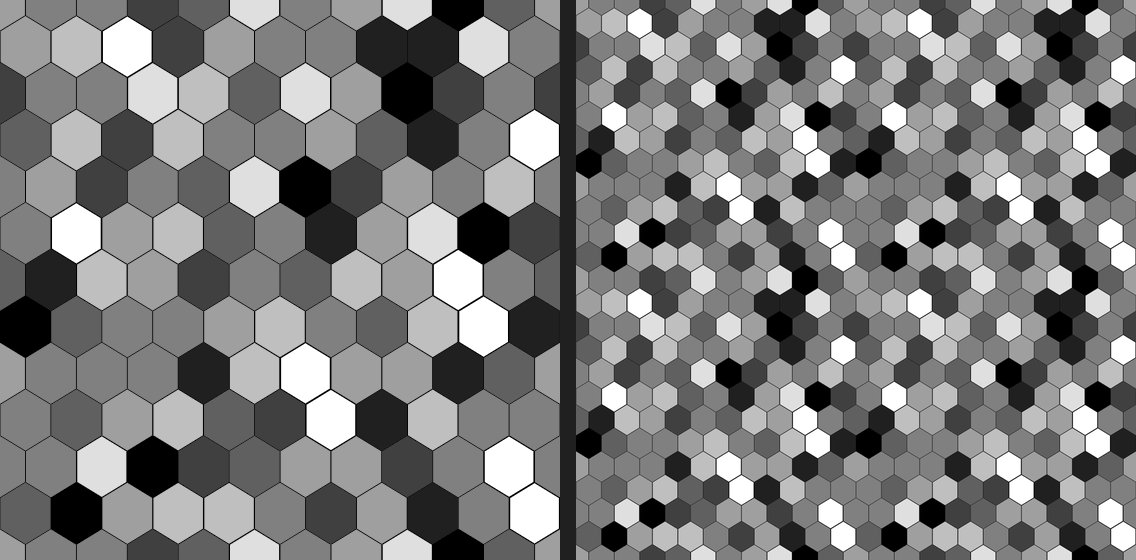
Left: one tile. Right: repeated 2 by 2.
A three.js fragment shader for this pattern:

```glsl
// Seamless honeycomb of pointy-topped hexagons in nine flat grey levels, outlined in black.
// Two interleaved lattices give the nearest cell; a shuffle of ranks in each row
// spreads dark and light cells evenly. Outlines grow wider around lighter cells.

varying vec2 vUv;

const vec2 GRID = vec2(11.0, 12.0);         // cells across, rows up (rows must be even)
const vec4 DARK_CUTS = vec4(0.053, 0.144, 0.235, 0.348);  // cumulative shares of the levels
const vec4 LIGHT_CUTS = vec4(0.614, 0.758, 0.856, 0.939);
const vec3 LINE_COLOR = vec3(0.0);
const float INSET_DARK = 0.0003;            // half line width around black cells
const float INSET_LIGHT = 0.0020;           // half line width around white cells
const float DIAGONAL_THINNING = 0.75;       // slanted lines relative to upright ones
const float SEED = 7.0;

float hash(vec2 p) {
  vec3 q = fract(p.xyx * vec3(0.1031, 0.1030, 0.0973));
  q += dot(q, q.yzx + 33.33);
  return fract((q.x + q.y) * q.z);
}

// Whole-number modulo, safe against rounding
float wrap(float value, float period) {
  return floor(mod(value + 0.5, period));
}

// Centre of the cell holding p, in grid units; odd rows sit half a cell aside
vec2 nearestCell(vec2 p) {
  vec2 evenCell = vec2(floor(p.x + 0.5), 2.0 * floor(0.5 * p.y + 0.5));
  vec2 oddCell = vec2(floor(p.x) + 0.5, 2.0 * floor(0.5 * p.y) + 1.0);
  vec2 regular = vec2(1.0, 0.5 * sqrt(3.0));
  vec2 toEven = (p - evenCell) * regular;
  vec2 toOdd = (p - oddCell) * regular;
  return dot(toEven, toEven) < dot(toOdd, toOdd) ? evenCell : oddCell;
}

// Cubing permutes the ranks modulo 11, so each row holds the full range of greys
float cellTone(vec2 cell) {
  float column = wrap(floor(cell.x), GRID.x);
  float row = wrap(cell.y, GRID.y);
  float shift = floor(GRID.x * hash(vec2(row, SEED)));
  float stride = 1.0 + floor((GRID.x - 1.0) * hash(vec2(row, SEED + 1.0)));
  float offset = floor(GRID.x * hash(vec2(row, SEED + 2.0)));
  float k = wrap(column + shift, GRID.x);
  float rank = wrap(k * k * k * stride + offset, GRID.x);
  float share = (rank + hash(vec2(column, row) + SEED)) / GRID.x;
  vec4 counts = step(DARK_CUTS, vec4(share)) + step(LIGHT_CUTS, vec4(share));
  return dot(counts, vec4(0.125));
}

void main() {
  vec2 p = vUv * GRID;
  vec2 cell = nearestCell(p);
  vec2 local = abs(p - cell);
  float tone = cellTone(cell);

  // Distances to the upright and slanted sides, in canvas units
  vec2 slant = vec2(0.5, 0.75);
  float upright = (0.5 - local.x) / GRID.x;
  float diagonal = (0.5 - dot(local, slant)) / length(slant * GRID);

  // Outline
  float inset = mix(INSET_DARK, INSET_LIGHT, tone * tone);
  float inside = min(upright - inset, diagonal - inset * DIAGONAL_THINNING);
  float blur = max(fwidth(vUv.x), fwidth(vUv.y));
  float fill = clamp(inside / blur + 0.5, 0.0, 1.0);

  gl_FragColor = vec4(mix(LINE_COLOR, vec3(tone), fill), 1.0);
}
```
